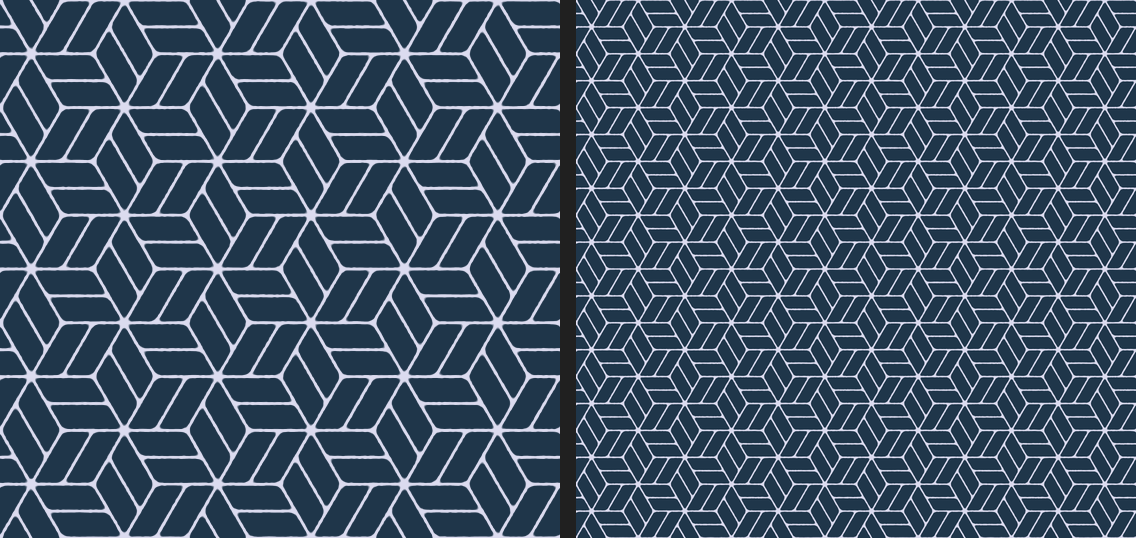
Left, the tile; right, the same tile 2 across and 2 down.
Write a WebGL 1 fragment shader that draws this pattern.

```glsl
precision highp float;

uniform vec2 u_resolution;

const vec2 REPEATS = vec2(3.0, 5.0);          // lattice cells across and down
const vec2 STAR_ORIGIN = vec2(2.0 / 3.0, 0.0); // one star, in cells
const vec3 PANEL_COLOR = vec3(0.122, 0.212, 0.290);
const vec3 LINE_COLOR = vec3(0.860, 0.860, 0.938);
// Lengths below are in units of the spacing between stars.
const float HALF_LINE = 0.0134;
const float CORNER_BLEND = 0.046;
const float WOBBLE = 0.0045;                  // unevenness of the line edges
const vec2 WOBBLE_GRID = vec2(204.0, 196.0);  // noise cells across the canvas

const float SQRT3 = 1.7320508;
const float SIXTH_TURN = 1.0471976;

float hash(vec2 p) {
  vec3 q = fract(vec3(p.xyx) * 0.1031);
  q += dot(q, q.yzx + 33.33);
  return fract((q.x + q.y) * q.z);
}

// Value noise whose lattice wraps after "period" cells.
float wrappedNoise(vec2 p, vec2 period) {
  vec2 cell = floor(p);
  vec2 f = fract(p);
  f = f * f * (3.0 - 2.0 * f);
  vec2 lo = mod(cell, period);
  vec2 hi = mod(cell + 1.0, period);
  return mix(mix(hash(lo), hash(vec2(hi.x, lo.y)), f.x),
             mix(hash(vec2(lo.x, hi.y)), hash(hi), f.x), f.y);
}

float smoothMin(float a, float b, float k) {
  float h = max(k - abs(a - b), 0.0) / k;
  return min(a, b) - 0.25 * k * h * h;
}

// Offset from the nearest star of the centred lattice.
vec2 fromNearestStar(vec2 cells) {
  vec2 size = vec2(SQRT3, 1.0);
  vec2 corner = (fract(cells + 0.5) - 0.5) * size;
  vec2 middle = (fract(cells) - 0.5) * size;
  return dot(corner, corner) < dot(middle, middle) ? corner : middle;
}

// Turn the point into the sector between 0 and 60 degrees.
vec2 foldSixfold(vec2 p) {
  float turn = -floor(atan(p.y, p.x) / SIXTH_TURN) * SIXTH_TURN;
  float c = cos(turn);
  float s = sin(turn);
  return vec2(c * p.x - s * p.y, s * p.x + c * p.y);
}

// Distance to the outline of a rhombus split lengthwise into two panels.
float splitRhombus(vec2 p) {
  float v = 2.0 * p.y;
  float u = SQRT3 * p.x - p.y;
  float toSides = 0.5 * min(v, 1.0 - v);
  float toSplits = 0.5 * abs(u - 0.5 * floor(2.0 * u + 0.5));
  return smoothMin(toSides, toSplits, CORNER_BLEND);
}

void main() {
  vec2 uv = gl_FragCoord.xy / u_resolution;
  float pixel = REPEATS.y / u_resolution.y;

  vec2 p = foldSixfold(fromNearestStar(uv * REPEATS - STAR_ORIGIN));
  float edge = splitRhombus(p) - HALF_LINE;
  edge += WOBBLE * (wrappedNoise(uv * WOBBLE_GRID, WOBBLE_GRID) - 0.5);

  float panel = smoothstep(-0.7 * pixel, 0.7 * pixel, edge);
  gl_FragColor = vec4(mix(LINE_COLOR, PANEL_COLOR, panel), 1.0);
}
```
